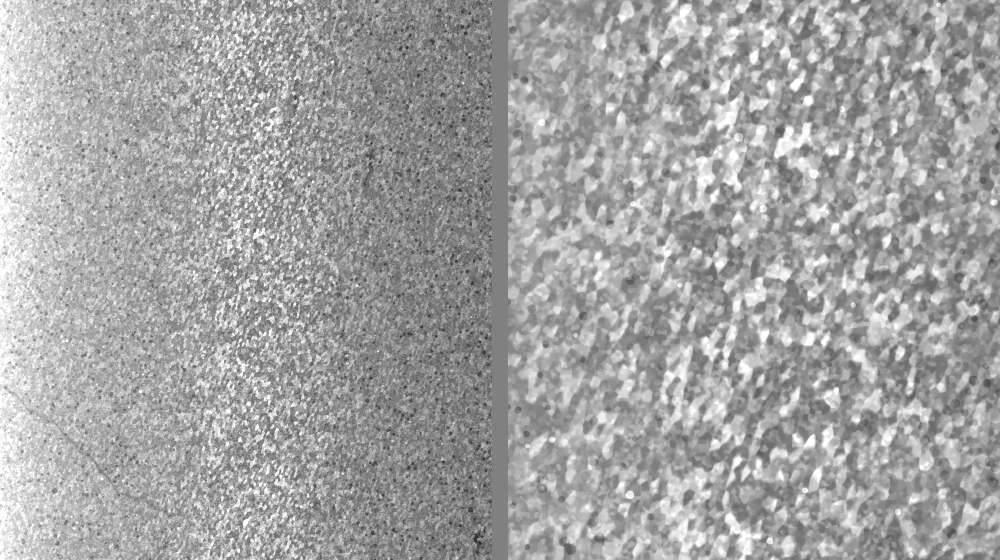
Left, the full canvas; right, a detail of the centre.
Give the GLSL for this texture, as a WebGL 2 fragment shader.

```glsl
#version 300 es
precision highp float;
// Grainy grey mineral sheet, lit from the left, with a glittering middle band, specks and a crack.

uniform vec2 u_resolution;
out vec4 fragColor;

// Sizes are fractions of the canvas height, densities are cells per height
const vec2 GRAIN_DENSITY = vec2(215.0, 152.0);
const float GRAIN_LEAN = 0.22;
const float GRAIN_SHARPNESS = 8.0;
const float FINE_DENSITY = 390.0;
const float CLUMP_DENSITY = 42.0;

const float BASE_TONE = 0.705;
const float TONE_FALL = 0.21;      // darkening from left to right
const float EDGE_GLOW = 0.27;      // light along the left side
const float EDGE_WIDTH = 0.095;
const float BAND_CENTRE = 0.52;
const float BAND_WIDTH = 0.15;
const float BAND_GLOW = 0.08;

const float GRAIN_CONTRAST = 0.072;
const float BAND_CONTRAST = 0.105; // extra contrast inside the band
const float FINE_CONTRAST = 0.075;
const float SPECK_DEPTH = 0.19;
const float FLECK_LIGHT = 0.28;
const float CRACK_DEPTH = 0.17;
const float CRACK_WIDTH = 0.0032;
const float SMEAR_DEPTH = 0.17;

// Smears: centre, then half width and half height
const int SMEAR_COUNT = 6;
const vec4 SMEARS[SMEAR_COUNT] = vec4[](
    vec4(0.752, 0.707, 0.010, 0.045), vec4(0.971, 0.040, 0.011, 0.036),
    vec4(0.146, 0.870, 0.008, 0.028), vec4(0.600, 0.825, 0.004, 0.045),
    vec4(0.990, 0.188, 0.008, 0.009), vec4(0.049, 0.354, 0.005, 0.007));

// Two random values in 0..1 for an integer cell
vec2 hash2(vec2 cell, float seed) {
    uvec3 v = uvec3(ivec3(vec3(cell, seed)) + 4096);
    v = v * 1664525u + 1013904223u;
    v.x += v.y * v.z; v.y += v.z * v.x; v.z += v.x * v.y;
    v ^= v >> 16u;
    v.x += v.y * v.z; v.y += v.z * v.x;
    return vec2(v.xy >> 8u) / 16777216.0;
}

// Softly blended cellular tones, skewed towards sparse bright cells, mean near 0
float cellTone(vec2 p, float sharpness, float seed) {
    vec2 cell = floor(p), f = p - cell;
    float total = 0.0, weightSum = 0.0;
    for (int j = -1; j <= 1; j++)
    for (int i = -1; i <= 1; i++) {
        vec2 offset = vec2(i, j);
        vec2 d = offset + hash2(cell + offset, seed) - f;
        float h = hash2(cell + offset, seed + 1.0).x;
        float weight = exp(-sharpness * dot(d, d));
        total += weight * (3.0 * h * h - 1.0);
        weightSum += weight;
    }
    return total / weightSum;
}

// Coverage of sparse round spots; the radius is in cell units
float spots(vec2 p, float density, float chance, float radius, float seed) {
    p *= density;
    float blur = 0.6 * density / u_resolution.y;
    vec2 cell = floor(p), f = p - cell;
    float cover = 0.0;
    for (int j = -1; j <= 1; j++)
    for (int i = -1; i <= 1; i++) {
        vec2 offset = vec2(i, j);
        vec2 pick = hash2(cell + offset, seed + 1.0);
        float r = radius * mix(0.55, 1.15, pick.y);
        float d = length(offset + hash2(cell + offset, seed) - f);
        cover = max(cover, step(pick.x, chance) * (1.0 - smoothstep(r - blur, r + blur, d)));
    }
    return cover;
}

// Thin bent line running down from the left side
float crack(vec2 uv, float roughness) {
    float bend = (uv.x - 0.25) / 0.075;
    float line = 0.31 - 0.63 * uv.x - 0.032 * exp(-bend * bend);
    line += 0.004 * sin(uv.x * 71.0) + 0.002 * sin(uv.x * 173.0 + 1.0);
    float d = abs(uv.y - line) * 0.82 / CRACK_WIDTH;
    float fade = 1.0 - smoothstep(0.36, 0.45, uv.x);
    return exp(-d * d) * fade * clamp(0.8 + 0.5 * roughness, 0.2, 1.3);
}

void main() {
    vec2 uv = gl_FragCoord.xy / u_resolution;
    vec2 p = gl_FragCoord.xy / u_resolution.y;

    // Broad light
    float bandPos = (uv.x - BAND_CENTRE) / BAND_WIDTH;
    float band = exp(-bandPos * bandPos);
    float tone = BASE_TONE - TONE_FALL * uv.x + EDGE_GLOW * exp(-uv.x / EDGE_WIDTH) + BAND_GLOW * band;

    // Leaning grains, fine grit and loose clumps
    vec2 leaning = vec2(p.x - GRAIN_LEAN * p.y, p.y);
    float grain = cellTone(leaning * GRAIN_DENSITY, GRAIN_SHARPNESS, 1.0);
    float fine = cellTone(p * FINE_DENSITY, GRAIN_SHARPNESS, 5.0);
    float clump = cellTone(p * CLUMP_DENSITY, 4.0, 9.0);
    tone += grain * (GRAIN_CONTRAST + BAND_CONTRAST * band);
    tone += fine * FINE_CONTRAST * mix(0.7, 1.0, band) + clump * mix(0.012, 0.03, band);

    // Dark specks and bright flecks
    float specks = max(spots(p, 105.0, 0.24, 0.3, 13.0), spots(p, 38.0, 0.05, 0.17, 17.0));
    tone -= SPECK_DEPTH * specks * (1.0 - 0.7 * band);
    tone += FLECK_LIGHT * spots(p, 80.0, 0.035, 0.19, 21.0);

    // Crack and worn smears
    tone -= CRACK_DEPTH * crack(uv, grain);
    for (int i = 0; i < SMEAR_COUNT; i++) {
        vec2 d = (uv - SMEARS[i].xy) / SMEARS[i].zw;
        tone -= SMEAR_DEPTH * exp(-dot(d, d) * 1.3) * clamp(0.65 - 0.5 * grain, 0.0, 1.0);
    }

    fragColor = vec4(vec3(clamp(tone, 0.2, 1.0)), 1.0);
}
```
